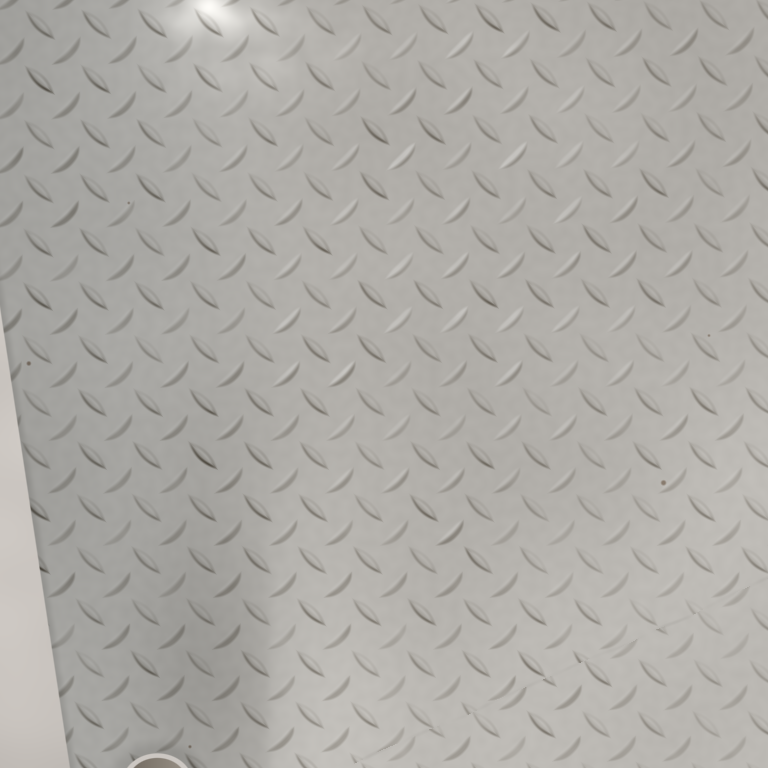
This texture is drawn by a WebGL 2 fragment shader. Its source:

```glsl
#version 300 es
precision highp float;
// Worn steel tread plate: two interleaved lattices of slanted lozenges, seen in slight
// perspective. Each lozenge is a lens-shaped distance with a lit and a shaded flank;
// broad gradients light the sheet, and a wall, a seam and a round cap sit at its edges.
uniform vec2 u_resolution;
out vec4 outColor;

#define REPEATS vec2(13.67, 13.96)   // lozenges across and down
#define FIRST vec2(0.0525, 0.0326)   // centre of the first lozenge, from top left
#define HALF_LENGTH 0.335            // lozenge size in cells
#define HALF_WIDTH 0.085
#define RIM_WIDTH 0.028
#define SHADE 0.15                   // depth of the shaded flanks
#define GRAIN 0.016
#define STEEL vec3(0.695, 0.684, 0.664)
#define WALL vec3(0.80, 0.78, 0.76)
#define CAP vec3(0.51, 0.48, 0.44)

float hash(vec2 p) {
    vec3 q = fract(p.xyx * vec3(0.1031, 0.1030, 0.0973));
    q += dot(q, q.yzx + 33.33);
    return fract((q.x + q.y) * q.z);
}

float slope(vec2 corner, vec2 offset) {
    float angle = 6.2832 * hash(corner);
    return dot(vec2(cos(angle), sin(angle)), offset);
}

float gradientNoise(vec2 p) {
    vec2 i = floor(p), f = fract(p);
    vec2 w = f * f * f * (f * (f * 6.0 - 15.0) + 10.0);
    vec2 e = vec2(1.0, 0.0);
    return mix(mix(slope(i, f), slope(i + e, f - e), w.x),
               mix(slope(i + e.yx, f - e.yx), slope(i + 1.0, f - 1.0), w.x), w.y);
}

float blob(vec2 p, vec2 centre, vec2 radius) {
    vec2 q = (p - centre) / radius;
    return exp(-dot(q, q));
}

// Signed lens distance; x runs along the lozenge, y across it; blunt swells the ends
float lens(vec2 q, float blunt) {
    float t = q.x * q.x / (HALF_LENGTH * HALF_LENGTH);
    float taper = 1.0 - mix(t, t * t, blunt);
    float lean = 2.0 * HALF_WIDTH * mix(1.0, 2.0 * t, blunt) * q.x / (HALF_LENGTH * HALF_LENGTH);
    return (abs(q.y) - HALF_WIDTH * taper) / sqrt(1.0 + lean * lean);
}

// Falling lozenge: thin dark outline, heavier at lower left, pale crown
float fallingTread(vec2 c, float soft) {
    vec2 q = vec2(c.x + c.y, c.x - c.y) * 0.7071;
    float d = lens(q, 0.0);
    float inside = smoothstep(soft, -soft, d);
    float rim = smoothstep(RIM_WIDTH + soft, 0.0, abs(d + 0.01));
    float lower = smoothstep(0.04, -0.05, q.y);
    float heavyEnd = 0.85 + 1.1 * q.x;
    return inside * mix(0.005, -0.06, lower) - SHADE * rim * mix(0.36, 1.05, lower) * heavyEnd;
}

// Rising lozenge: blunt and bent, a broad shaded flank and a crown that can catch light
float risingTread(vec2 c, float soft, float glint) {
    vec2 q = vec2(c.x - c.y, c.x + c.y) * 0.7071;
    q.y += 0.45 * q.x * q.x - 0.018;
    float d = lens(q, 0.55 + 0.9 * q.x);
    float inside = smoothstep(1.4 * soft, -1.4 * soft, d);
    float flank = smoothstep(-0.065, 0.02, q.y - 0.045 * glint);
    return inside * mix(0.01 + 0.08 * glint, -SHADE * 0.78, flank);
}

// Straightens the perspective into lattice units
vec2 lattice(vec2 p) {
    p += vec2(p.y * (0.008 + 0.02 * p.x), 0.0157 * (p.x - FIRST.x) * max(0.0, 1.0 - 1.69 * p.y));
    vec2 t = p - FIRST;
    return t * REPEATS + vec2(0.0, 0.564 * t.y * t.y);
}

void main() {
    vec2 p = gl_FragCoord.xy / u_resolution;
    p.y = 1.0 - p.y;
    float px = 1.0 / min(u_resolution.x, u_resolution.y);
    float soft = max(0.022, 14.0 * px);

    // Broad lighting of the sheet
    float light = -0.05 * smoothstep(0.36, 0.0, p.x) - 0.01 * smoothstep(0.35, 0.0, p.y);
    light += 0.045 * smoothstep(1.1, 1.7, p.x + p.y);
    float low = smoothstep(0.55, 0.95, p.y);
    light += low * 0.05 * smoothstep(0.335, 0.365, p.x) * smoothstep(0.6, 0.4, p.x);
    light -= 0.065 * blob(p, vec2(0.27, 0.85), vec2(0.09, 0.3));
    float sheen = 1.0 + 0.8 * gradientNoise(p * 24.0);
    light += 0.23 * sheen * blob(p, vec2(0.27, 0.015), vec2(0.05, 0.03));
    light += 0.07 * sheen * blob(p, vec2(0.33, 0.06), vec2(0.12, 0.07));
    light += 0.03 * gradientNoise(p * 4.0) + GRAIN * gradientNoise(p * 70.0);
    vec3 color = STEEL + light + vec3(-0.008, 0.0, 0.006) * smoothstep(0.5, 0.1, p.x);

    // Second plate beyond the seam, its lattice shifted
    float seam = p.y - 0.755 - 0.445 * (1.0 - p.x) - 0.006 * gradientNoise(p * 14.0);
    float second = smoothstep(-px, px, seam);
    vec2 cell = lattice(p) - step(0.0, seam) * vec2(0.2, 0.18);

    // Treads, each worn by its own amount
    vec2 fallId = round(cell), riseId = floor(cell);
    float wear = 1.0 + 0.5 * gradientNoise(p * 5.0 + 8.0);
    wear *= 1.0 - 0.2 * smoothstep(0.5, 1.0, p.x) - 0.15 * second;
    wear *= 1.0 - 0.55 * blob(p, vec2(0.72, 0.72), vec2(0.08, 0.06));
    wear *= 1.0 + 0.5 * gradientNoise(p * 26.0);
    float glint = blob(p, vec2(0.62, 0.3), vec2(0.36, 0.36)) * (0.5 + 0.6 * hash(riseId + 5.0));
    float relief = fallingTread(cell - fallId, soft) * (0.75 + 0.5 * hash(fallId + 20.0));
    relief += risingTread(cell - riseId - 0.5, soft, glint) * (0.75 + 0.4 * hash(riseId + 50.0));
    color += relief * wear * vec3(0.96, 1.0, 1.06);
    color -= 0.02 * smoothstep(0.003 + px, 0.0, abs(seam)) * (0.6 + 2.0 * gradientNoise(p * 30.0));

    // Sparse specks of dirt
    vec2 speckId = floor(p * 10.0);
    vec2 speckAt = 0.2 + 0.6 * vec2(hash(speckId + 3.0), hash(speckId + 71.0));
    float speckSize = 0.015 + 0.02 * hash(speckId + 31.0);
    float speck = smoothstep(speckSize + 10.0 * px, speckSize - 0.02, length(fract(p * 10.0) - speckAt));
    color -= speck * step(0.93, hash(speckId + 13.0)) * vec3(0.20, 0.24, 0.27);

    // Wall at the lower left, with a thin contact shadow
    float wall = p.x - 0.152 * (p.y - 0.4);
    color -= 0.06 * smoothstep(0.012, 0.0, abs(wall));
    vec3 wallColor = WALL + 0.04 * gradientNoise(p * 9.0) - 0.05 * smoothstep(0.85, 1.0, p.y);
    color = mix(color, wallColor, smoothstep(px, -px, wall));

    // Round cap cut by the bottom border
    float cap = length((p - vec2(0.205, 1.02)) / vec2(1.0, 0.85)) - 0.046;
    color -= 0.06 * smoothstep(0.03, 0.0, cap);
    color = mix(color, WALL, smoothstep(px, -px, cap));
    color = mix(color, CAP + 2.0 * (p.x - 0.2), smoothstep(px, -px, cap + 0.007));

    outColor = vec4(clamp(color, 0.0, 1.0), 1.0);
}
```
